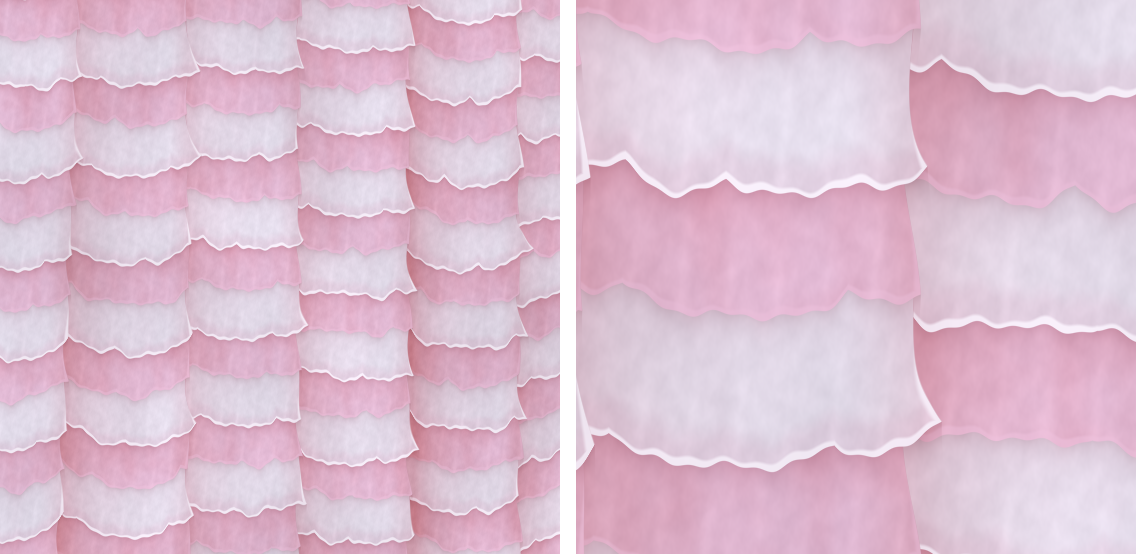
Left, the full canvas; right, a detail of the centre.
Reproduce this texture procedurally as a WebGL 1 fragment shader.

```glsl
precision highp float;
uniform vec2 u_resolution;

#define FOLD_WIDTH 0.197
#define FIRST_CREASE 0.137
#define PINK_SHARE 0.45
#define FLARE 0.13
#define HEM_WIDTH 0.0034
#define WHITE vec3(0.882, 0.86, 0.915)
#define WHITE_SHADE vec3(0.85, 0.755, 0.83)
#define WHITE_HEM vec3(0.955, 0.925, 0.965)
#define PINK vec3(0.882, 0.728, 0.832)
#define PINK_SHADE vec3(0.835, 0.59, 0.68)
#define PINK_HEM vec3(0.91, 0.74, 0.845)
#define CREASE vec3(0.765, 0.48, 0.53)

float hash(vec2 p) {
  return fract(sin(dot(p, vec2(12.99, 78.23))) * 4375.85);
}

// Layered sines: soft mottling of the cloth, about -1 to 1
float mottle(vec2 p) {
  float sum = 0.0;
  float amp = 0.5;
  for (int i = 0; i < 4; i++) {
    sum += amp * sin(p.x + 1.3 * sin(p.y)) * cos(p.y + 1.1 * sin(p.x * 0.7));
    p = mat2(1.5, 1.1, -1.1, 1.5) * p + 2.3;
    amp *= 0.6;
  }
  return sum;
}

// Bell curve around one fold number
float nearFold(float fold, float center) {
  return exp(-2.5 * (fold - center) * (fold - center));
}

float tierPeriod(float fold) {
  return mix(0.163, 0.148, smoothstep(1.5, 3.0, fold));
}

float foldDrop(float fold) {
  return 0.161 - 0.0075 * fold * fold;
}

// Distance from the top to the hem of one ruffle; even tiers are white
float hemLine(float tier, float fold, float s, float top, float seed) {
  float odd = mod(tier, 2.0);
  float hem = foldDrop(fold)
            + tierPeriod(fold) * (0.5 * tier + odd * (PINK_SHARE - 0.5));
  float bow = 2.0 * s - 1.1;
  float sag = 0.013 + 0.014 * nearFold(fold, 4.0)
            + (0.008 + 0.022 * top) * (1.0 - smoothstep(0.8, 2.2, fold));
  hem -= sag * bow * bow;
  hem -= step(4.5, fold) * s * (0.02 + 0.12 * top);
  float lobe = abs(sin(s * 5.5 + seed * 6.28 + 0.8 * sin(s * 8.0 + seed * 20.0)));
  hem += 0.013 * (lobe - 0.6) + 0.006 * (seed - 0.5);
  return hem + 0.002 * sin(s * 27.0 + seed * 40.0)
             + 0.0012 * sin(s * 61.0 + seed * 17.0);
}

// Cloth of one ruffle; depth is the distance above its hem, drop runs 0 to 1
vec3 cloth(float odd, float s, float depth, float drop, float crease,
           float seed, vec2 p) {
  float gather = 0.5 + 0.3 * sin(s * 13.0 + seed * 30.0 + drop)
               + 0.2 * sin(s * 31.0 + seed * 50.0 - 1.5 * drop);
  float blotch = mottle(p * vec2(24.0, 30.0) + seed * 9.0);
  float tuck = (1.0 - drop) * (1.0 - drop);
  float shade = 0.25 * gather * gather + 0.22 * blotch + 0.45 * tuck;
  // Sheer white shows the pink beneath along a band above the hem
  float band = smoothstep(0.028, 0.010, depth + 0.008 * blotch);
  vec3 white = mix(WHITE, WHITE_SHADE, clamp(0.4 * shade + 0.5 * band, 0.0, 1.0));
  vec3 pink = mix(PINK, PINK_SHADE, clamp(1.2 * shade - 0.03, 0.0, 1.0));
  white = mix(white, mix(WHITE_SHADE, CREASE, 0.5), crease);
  pink = mix(pink, CREASE, crease);
  vec3 color = mix(white, pink, odd);
  // Narrow gathered streaks and an uneven weave
  float streak = pow(0.5 + 0.5 * sin(s * 43.0 + seed * 60.0 + 2.0 * drop), 8.0);
  color += 0.025 * (streak - 0.25) * drop;
  return color + 0.026 * mottle(p * vec2(190.0, 120.0) + seed * 31.0);
}

// Paints one fold of stacked ruffles, lower tiers first
vec3 paintFold(vec3 color, float fold, float across, vec2 p, float pixel) {
  float local = across - fold;
  float s = clamp(local, -0.1, 1.15);
  float halfPeriod = 0.5 * tierPeriod(fold);
  float firstTier = floor((p.y - foldDrop(fold)) / halfPeriod);
  float strength = 0.45 + 0.65 * nearFold(fold, 4.0) + 0.25 * nearFold(fold, 1.0);
  float crease = strength * exp(-4.5 * max(s, 0.0)) * (0.75 + 0.5 * p.y);
  crease = min(crease * step(0.5, fold) + 0.3 * smoothstep(0.8, 1.05, s), 1.0);
  for (int i = 0; i < 4; i++) {
    float tier = firstTier + 3.0 - float(i);
    float odd = mod(tier, 2.0);
    float seed = hash(vec2(tier + 20.0, fold + 5.0));
    float depth = hemLine(tier, fold, s, p.y, seed) - p.y;
    float drop = clamp(1.0 - depth / (1.1 * halfPeriod), 0.0, 1.0);
    // The side of the ruffle flares out towards its hem
    float flare = FLARE * drop * drop * (0.15 + 0.85 * seed) * (1.0 - 0.6 * odd);
    float edge = 1.0 + flare + 0.018 * sin(p.y * 37.0 + fold * 4.0);
    float side = (edge - local) * FOLD_WIDTH;
    float inside = smoothstep(-pixel, pixel, side);
    float cover = inside * smoothstep(-pixel, pixel, depth);
    // Rosy shadow cast on the tier below
    float shadow = inside * exp(-max(-depth, 0.0) / 0.008);
    color *= 1.0 - vec3(0.08, 0.13, 0.12) * shadow;
    vec3 fabric = cloth(odd, s, depth, drop, crease, seed, p);
    float rim = min(depth, side + 0.008 * (1.0 - drop));
    float width = HEM_WIDTH * (0.8 + 0.4 * sin(s * 19.0 + seed * 9.0));
    float thread = 1.0 - smoothstep(width, width + 0.002 + pixel, rim);
    vec3 hemColor = mix(WHITE_HEM, PINK_HEM, odd);
    fabric = mix(fabric, hemColor, thread * (0.95 - 0.4 * odd - 0.45 * crease));
    color = mix(color, fabric, cover);
  }
  return color;
}

void main() {
  vec2 uv = gl_FragCoord.xy / u_resolution;
  vec2 p = vec2(uv.x, 1.0 - uv.y);
  float pixel = 0.8 / min(u_resolution.x, u_resolution.y);
  float lean = 0.035 * p.y * (1.0 - smoothstep(0.1, 0.3, p.x));
  float across = (p.x + lean - FIRST_CREASE) / FOLD_WIDTH + 1.0;
  // Each fold overlaps the one to its right
  vec3 color = CREASE;
  for (int i = 0; i < 3; i++) {
    color = paintFold(color, floor(across) + 1.0 - float(i), across, p, pixel);
  }
  // Broad uneven light over the drape
  color *= 1.0 + 0.05 * mottle(p * vec2(9.0, 6.0));
  gl_FragColor = vec4(color, 1.0);
}
```
